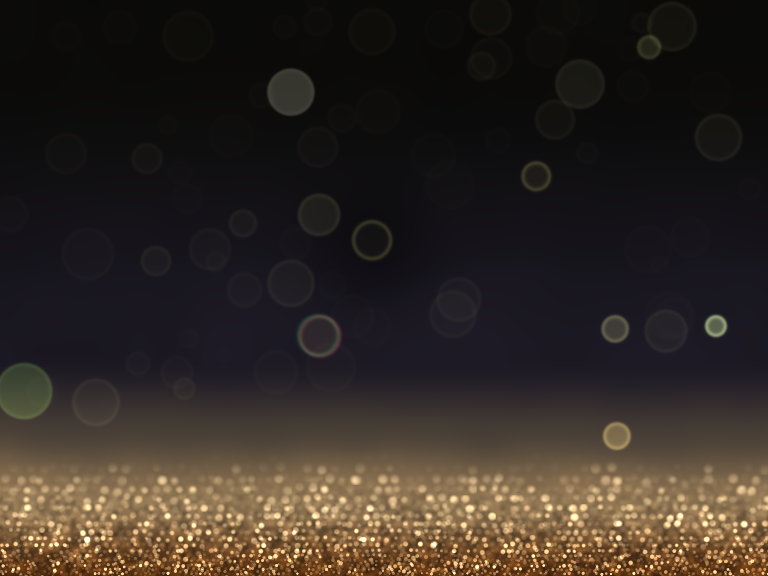
This background is drawn by a WebGL 2 fragment shader. Its source:

```glsl
#version 300 es
precision highp float;

#define NIGHT vec3(0.042, 0.040, 0.034)
#define INDIGO vec3(0.105, 0.095, 0.135)
#define HAZE vec3(0.30, 0.26, 0.22)
#define GOLD vec3(0.54, 0.44, 0.31)
#define AMBER vec3(0.33, 0.18, 0.06)
#define CREAM vec3(1.0, 0.92, 0.74)
#define OLIVE vec3(0.085, 0.080, 0.050)
#define BOKEH_COUNT 64
#define GLITTER_LAYERS 12
#define GLITTER_TOP 0.17
#define GLITTER_GAIN 1.0

uniform vec2 u_resolution;
out vec4 fragColor;

float hash(vec2 p) {
    return fract(sin(dot(p, vec2(127.1, 311.7))) * 43758.5453);
}

float noise(vec2 p) {
    vec2 i = floor(p), f = fract(p);
    f = f * f * (3.0 - 2.0 * f);
    return mix(mix(hash(i), hash(i + vec2(1, 0)), f.x),
               mix(hash(i + vec2(0, 1)), hash(i + 1.0), f.x), f.y);
}

float fall(float low, float high, float v) {
    return 1.0 - smoothstep(low, high, v);
}

// Lens disc: a flat fill blended with a brighter rim
float lensDisc(vec2 p, vec2 centre, float radius, float rimShare) {
    float d = length(p - centre);
    float fill = fall(radius - 0.003, radius + 0.003, d);
    float edge = (d - radius + 0.003) / 0.004;
    return mix(fill, exp(-edge * edge), rimShare);
}

// Night sky fading through haze into warm ground
vec3 backdrop(vec2 p) {
    float cloud = noise(p * 5.0) * 0.6 + noise(p * 13.0) * 0.4 - 0.5;
    float y = p.y + cloud * 0.03;
    vec3 col = mix(INDIGO, NIGHT, smoothstep(0.38, 0.90, y));
    col *= 1.0 + 0.25 * cloud;
    col *= 1.0 - 0.35 * exp(-90.0 * dot(p - vec2(0.65, 0.57), p - vec2(0.65, 0.57)));
    col = mix(col, HAZE, fall(0.22, 0.38, y));
    col = mix(col, GOLD, fall(0.14, 0.25, y));
    col = mix(col, AMBER, fall(0.0, 0.13, p.y));
    float grain = noise(p * 110.0) - 0.5;
    return col * (1.0 + grain * 0.7 * fall(0.05, 0.19, p.y));
}

// Faint discs scattered over the dark area
vec3 scatteredBokeh(vec2 p, float aspect) {
    vec3 light = vec3(0.0);
    for (int i = 0; i < BOKEH_COUNT; i++) {
        float k = float(i);
        vec2 centre = vec2(hash(vec2(k, 1.0)) * aspect, mix(0.3, 1.02, hash(vec2(k, 2.0))));
        float size = hash(vec2(k, 3.0));
        float power = hash(vec2(k, 4.0));
        float disc = lensDisc(p, centre, mix(0.016, 0.046, size), 0.5);
        light += OLIVE * disc * mix(0.1, 0.8, power * power * power);
    }
    return light;
}

// The brightest discs, each with its own tint
vec3 accentBokeh(vec2 p) {
    vec3 light = vec3(0.20, 0.20, 0.17) * lensDisc(p, vec2(0.505, 0.840), 0.041, 0.15);
    light += vec3(0.13, 0.19, 0.07) * lensDisc(p, vec2(0.042, 0.321), 0.049, 0.25);
    light += vec3(0.46, 0.52, 0.32) * lensDisc(p, vec2(1.243, 0.434), 0.019, 0.45);
    light += vec3(0.34, 0.29, 0.15) * lensDisc(p, vec2(1.071, 0.243), 0.024, 0.4);
    light += vec3(0.26, 0.26, 0.15) * lensDisc(p, vec2(1.068, 0.429), 0.024, 0.45);
    light += vec3(0.20, 0.07, 0.07) * lensDisc(p, vec2(0.556, 0.416), 0.037, 0.65);
    light += vec3(0.02, 0.14, 0.06) * lensDisc(p, vec2(0.552, 0.418), 0.037, 0.75);
    light += vec3(0.16, 0.15, 0.07) * lensDisc(p, vec2(0.646, 0.583), 0.035, 0.85);
    light += vec3(0.18, 0.17, 0.09) * lensDisc(p, vec2(0.931, 0.694), 0.026, 0.7);
    light += vec3(0.16, 0.16, 0.10) * lensDisc(p, vec2(1.127, 0.918), 0.021, 0.4);
    light += vec3(0.10, 0.10, 0.06) * lensDisc(p, vec2(0.554, 0.627), 0.037, 0.4);
    light += vec3(0.08, 0.08, 0.06) * lensDisc(p, vec2(1.007, 0.854), 0.043, 0.3);
    return light;
}

// Bands of glints, small and sharp below, larger and softer above
vec3 glitter(vec2 p) {
    vec3 light = vec3(0.0);
    for (int i = 0; i < GLITTER_LAYERS; i++) {
        float k = float(i);
        float t = k / float(GLITTER_LAYERS - 1);
        vec2 q = p / mix(0.008, 0.024, t) + k * vec2(17.3, 9.7);
        q.x += 0.5 * mod(floor(q.y), 2.0);
        vec2 cell = floor(q);
        vec2 jitter = vec2(hash(cell + 3.1), hash(cell + 7.7)) - 0.5;
        float radius = mix(0.2, 0.36, hash(cell + 5.3));
        float blur = mix(0.1, 0.2, t);
        float d = length(fract(q) - 0.5 - jitter * 0.3);
        float power = pow(hash(cell + 11.9), 3.0);
        float band = (p.y - t * GLITTER_TOP) / 0.022;
        float warmth = hash(cell + 13.3);
        light += mix(CREAM, GOLD * 1.5, warmth * 0.6) * power * exp(-band * band)
               * fall(radius - blur, radius + blur, d) * (1.0 - 0.65 * t * t);
    }
    return light * GLITTER_GAIN;
}

void main() {
    vec2 p = gl_FragCoord.xy / u_resolution.y;
    vec3 col = backdrop(p);
    col += scatteredBokeh(p, u_resolution.x / u_resolution.y);
    col += accentBokeh(p) + glitter(p);
    fragColor = vec4(min(col, 1.0), 1.0);
}
```
